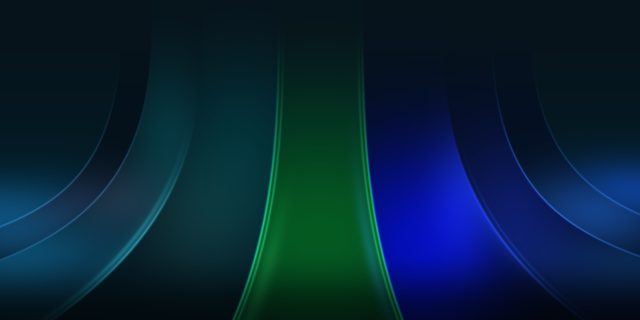
Reproduce this background procedurally as a Shadertoy shader.

```glsl
// Dark backdrop of flared glass sheets, green in the middle, teal to the left and blue to the right.

// Signed distance to a flared edge; positive on its right. p.y is depth below the top.
float edge(vec2 p, float start, float flare, float curl) {
    float t2 = p.y * p.y, t6 = t2 * t2 * t2;
    float x = start + flare * t2 * p.y * (1.0 + curl * t6);
    float slope = 3.0 * flare * t2 * (1.0 + 3.0 * curl * t6);
    return (p.x - x) / sqrt(1.0 + slope * slope);
}

// Soft elliptical light
float glow(vec2 p, vec2 center, vec2 radius) {
    vec2 q = (p - center) / radius;
    return exp(-dot(q, q));
}

// Thin bright line, never narrower than a pixel
float line(float d, float width) {
    float w = max(width, 0.8 / iResolution.y);
    return exp(-d * d / (w * w));
}

// Light that starts at an edge and fades to its positive side
float sheen(float d, float reach) {
    return smoothstep(-0.003, 0.006, d) * exp(-max(d, 0.0) / reach);
}

// Covers everything to the right of an edge with a new sheet
vec3 cover(vec3 below, vec3 sheet, float d) {
    float aa = 1.2 / iResolution.y;
    return mix(below, sheet, smoothstep(-aa, aa, d));
}

void mainImage(out vec4 fragColor, in vec2 fragCoord) {
    vec2 uv = fragCoord / iResolution.xy;
    vec2 p = vec2(2.0 * uv.x, 1.0 - uv.y);
    float t = p.y;

    // Edges from left to right
    float left1 = edge(p, 0.378, -0.742, 3.4);
    float left2 = edge(p, 0.474, -0.672, 1.1);
    float left3 = edge(p, 0.633, -0.469, 0.0);
    float greenL = edge(p, 0.872, -0.143, 0.0);
    float greenR = edge(p, 1.133, 0.125, 0.0);
    float right1 = edge(p, 1.385, 0.4375, 0.0);
    float right2 = edge(p, 1.536, 0.612, 1.8);
    float right3 = edge(p, 1.659, 0.86, 3.5);

    vec3 night = vec3(0.024, 0.075, 0.105);
    vec3 wall = mix(night, vec3(0.012, 0.10, 0.14), smoothstep(0.1, 0.55, t));
    float deep = smoothstep(0.05, 0.4, t);

    // Left sheets
    vec3 col = wall + vec3(0.04, 0.21, 0.34) * glow(p, vec2(0.0, 0.68), vec2(0.36, 0.12));
    vec3 sheet = mix(night, vec3(0.014, 0.065, 0.10), deep)
        + vec3(0.07, 0.08, 0.13) * glow(p, vec2(0.27, 0.63), vec2(0.2, 0.11))
        + vec3(0.04, 0.20, 0.31) * glow(p, vec2(0.03, 0.72), vec2(0.22, 0.11));
    col = cover(col, sheet, left1);
    sheet = mix(night, vec3(0.015, 0.085, 0.12), deep)
        + vec3(0.01, 0.13, 0.13) * glow(p, vec2(0.53, 0.45), vec2(0.13, 0.24))
        + vec3(0.09, 0.08, 0.11) * glow(p, vec2(0.37, 0.62), vec2(0.15, 0.11))
        + vec3(0.03, 0.21, 0.31) * glow(p, vec2(0.05, 0.80), vec2(0.36, 0.15));
    col = cover(col, sheet, left2);
    sheet = mix(night, vec3(0.014, 0.09, 0.13), deep)
        + vec3(0.0, 0.11, 0.10) * glow(p, vec2(0.75, 0.50), vec2(0.22, 0.3))
        + vec3(0.04, 0.07, 0.06) * glow(p, vec2(0.60, 0.70), vec2(0.2, 0.2));
    col = cover(col, sheet, left3);

    // Green centre with inner reflections
    sheet = mix(night, vec3(0.01, 0.11, 0.12), deep)
        + vec3(0.005, 0.24, 0.01) * glow(p, vec2(1.0, 0.74), vec2(0.5, 0.37));
    sheet += vec3(0.04, 0.14, 0.08) * line(greenL - 0.045, 0.025) * smoothstep(0.5, 0.95, t);
    sheet += vec3(0.03, 0.09, 0.22) * line(greenR + 0.035, 0.02) * glow(p, vec2(1.17, 0.8), vec2(0.3, 0.25));
    col = cover(col, sheet, greenL);

    // Right sheets
    sheet = mix(night, vec3(0.014, 0.055, 0.10), deep)
        + vec3(0.0, 0.0, 0.62) * glow(p, vec2(1.30, 0.77), vec2(0.28, 0.31))
        + vec3(0.05, 0.08, 0.30) * glow(p, vec2(1.45, 0.60), vec2(0.10, 0.20))
        + vec3(0.04, 0.09, 0.20) * sheen(-right1, 0.03) * glow(p, vec2(1.52, 0.75), vec2(0.25, 0.2));
    col = cover(col, sheet, greenR);
    sheet = mix(night, vec3(0.018, 0.05, 0.13), deep)
        + vec3(0.03, 0.06, 0.29) * glow(p, vec2(1.60, 0.70), vec2(0.22, 0.26))
        + vec3(0.02, 0.11, 0.19) * glow(p, vec2(1.98, 0.83), vec2(0.28, 0.12));
    col = cover(col, sheet, right1);
    sheet = mix(night, vec3(0.015, 0.06, 0.13), deep)
        + vec3(0.06, 0.19, 0.40) * glow(p, vec2(1.86, 0.66), vec2(0.25, 0.13));
    col = cover(col, sheet, right2);
    sheet = wall + vec3(0.04, 0.14, 0.42) * glow(p, vec2(1.98, 0.60), vec2(0.26, 0.10));
    col = cover(col, sheet, right3);

    // Rims: faint outside, double and vivid around the green sheet
    float mid = glow(vec2(t), vec2(0.62), vec2(0.34));
    float low = glow(vec2(t), vec2(0.76), vec2(0.28));
    col += vec3(0.08, 0.16, 0.24) * mid * (line(left1, 0.003) + line(left2, 0.003));
    col += vec3(0.10, 0.34, 0.36) * low * (line(left3, 0.004) + 0.5 * line(left3 + 0.016, 0.007));
    col += vec3(0.03, 0.17, 0.17) * low * sheen(-left3, 0.025);
    col += vec3(0.06, 0.15, 0.40) * low * (line(right1, 0.004) + 0.4 * line(right1 - 0.016, 0.004));
    col += vec3(0.10, 0.22, 0.40) * mid * (line(right2, 0.003) + 0.6 * line(right3, 0.003));
    float rise = smoothstep(0.05, 0.75, t);
    col += vec3(0.06, 0.50, 0.36) * rise * (line(greenL, 0.004) + 0.6 * line(greenL - 0.013, 0.004));
    col += vec3(0.10, 0.46, 0.28) * rise * (line(greenR, 0.004) + 0.6 * line(greenR + 0.013, 0.004));

    // Shade along the bottom
    col *= 1.0 - 0.55 * smoothstep(0.78, 1.0, t);
    fragColor = vec4(col, 1.0);
}
```
